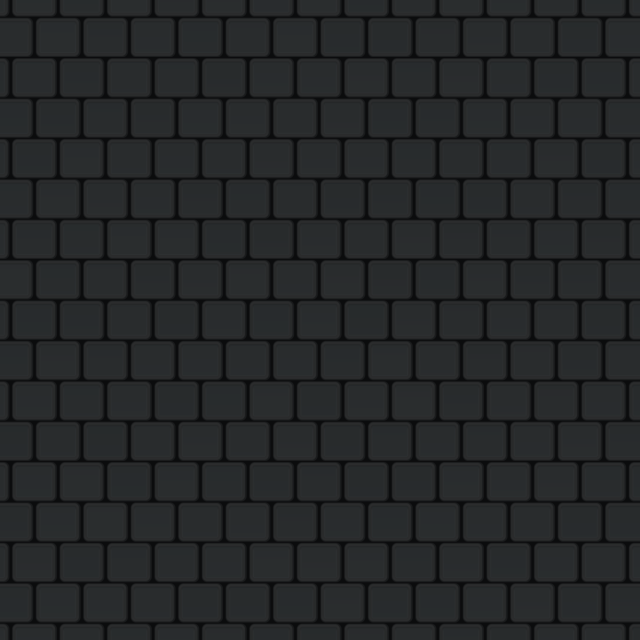
A WebGL 2 fragment shader for this pattern:

```glsl
#version 300 es
precision highp float;
// Dark slate wall of rounded, bevelled blocks laid in a half-offset bond.

uniform vec2 u_resolution;
out vec4 fragColor;

float hash(vec2 p) {
    vec3 h = fract(vec3(p.xyx) * 0.1031);
    h += dot(h, h.yzx + 33.33);
    return fract((h.x + h.y) * h.z);
}

float roundedBox(vec2 p, vec2 halfSize, float radius) {
    vec2 q = abs(p) - halfSize + radius;
    return length(max(q, 0.0)) + min(max(q.x, q.y), 0.0) - radius;
}

void main() {
    vec2 uv = gl_FragCoord.xy / u_resolution.y;
    float pixel = 1.0 / u_resolution.y;

    // Running bond: every other course shifts by half a block
    vec2 count = vec2(13.49, 15.845);
    vec2 grid = uv * count - vec2(0.717, 0.422);
    grid.x += 0.5 * mod(floor(grid.y), 2.0);
    vec2 block = floor(grid);
    vec2 p = (fract(grid) - 0.5) / count;

    // Face outline, and a softer side wall leaning to the lower right
    float face = roundedBox(p, vec2(0.0332, 0.0294), 0.0075);
    float side = roundedBox(p - vec2(0.0007, -0.0002), vec2(0.0350, 0.0308), 0.0085);

    vec3 jointColor = vec3(0.045, 0.047, 0.052);
    vec3 sideColor = vec3(0.100, 0.106, 0.110);
    vec3 faceColor = vec3(0.160, 0.172, 0.177);

    // Slight tone change from block to block, and a faint fall of light
    faceColor += 0.006 * (hash(block + 40.0) - 0.5);
    faceColor += vec3(0.004, 0.002, 0.001) * (hash(block + 90.0) - 0.5);
    faceColor -= 0.07 * p.y;

    // Bevel: warmer rim, with a fine crease where it meets the flat centre
    float bevel = smoothstep(-0.0056, -0.0044, face);
    faceColor = mix(faceColor, vec3(0.158, 0.163, 0.166), bevel);
    float crease = 1.0 - smoothstep(0.0, 0.0007 + pixel, abs(face + 0.0052));
    float upper = smoothstep(0.018, 0.024, p.y);
    faceColor += crease * mix(0.011, -0.014, upper);

    // Light caught by the top lip and the lower rim
    float lip = 1.0 - smoothstep(0.0, 0.0008 + pixel, abs(face + 0.0022));
    faceColor += lip * 0.010 * smoothstep(0.018, 0.025, abs(p.y));

    // Joint, side wall, then face
    float soft = max(0.0007, 0.75 * pixel);
    vec3 color = mix(sideColor, jointColor, smoothstep(-soft, soft, side));
    color = mix(faceColor, color, smoothstep(-soft, soft, face));

    fragColor = vec4(color, 1.0);
}
```
